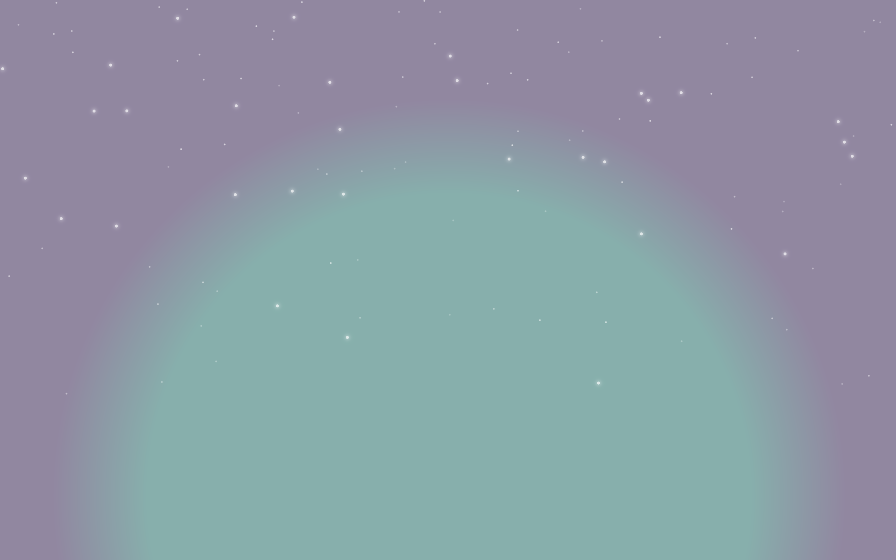
Give the GLSL for this background, as a WebGL 1 fragment shader.

```glsl
precision highp float;
// A soft teal dome of light rising into a dusky violet sky with scattered stars.

uniform vec2 u_resolution;

#define SKY_COLOR vec3(0.569, 0.529, 0.629)
#define DOME_COLOR vec3(0.529, 0.688, 0.675)
#define DOME_CENTER vec2(0.002, 0.115)
#define DOME_INNER 0.537
#define DOME_OUTER 0.708
#define STAR_COUNT 120
#define STAR_DEPTH 0.78
#define STAR_SEED 17.0
#define BRIGHT_SHARE 0.33

// Three random values in 0..1 from one number, without sine.
vec3 hash3(float n) {
    vec3 h = fract(vec3(n) * vec3(0.1031, 0.1030, 0.0973));
    h += dot(h, h.yzx + 33.33);
    return fract((h.xxy + h.yzz) * h.zyx);
}

// Opacity of a star: a smoothed core, with a halo on the bright ones.
float starAlpha(float dist, float size, float pixel) {
    float bright = step(1.0 - BRIGHT_SHARE, size);
    float radius = mix(0.0015, 0.0028, bright);
    float core = 1.0 - smoothstep(radius - 0.5 * pixel, radius + 0.5 * pixel, dist);
    float halo = bright * 0.25 * exp(-dist * dist / 0.00003);
    float strength = mix(0.25 + 0.6 * size, 0.72, bright);
    return max(core * strength, halo);
}

void main() {
    // Height runs 0..1; x is centred and measured in canvas heights.
    float pixel = 1.0 / u_resolution.y;
    float aspect = u_resolution.x * pixel;
    vec2 pos = gl_FragCoord.xy * pixel - vec2(0.5 * aspect, 0.0);

    // Sky and dome: flat inside, fading evenly to the outer rim.
    float domeDist = length(pos - DOME_CENTER);
    float dome = clamp((DOME_OUTER - domeDist) / (DOME_OUTER - DOME_INNER), 0.0, 1.0);
    vec3 color = mix(SKY_COLOR, DOME_COLOR, dome);

    // Stars: dense at the top, thinning out downwards.
    for (int i = 0; i < STAR_COUNT; i++) {
        vec3 rnd = hash3(float(i) + STAR_SEED);
        float drop = STAR_DEPTH * (1.0 - sqrt(1.0 - rnd.y));
        vec2 star = vec2((rnd.x - 0.5) * aspect, 1.0 - drop);
        color = mix(color, vec3(1.0), starAlpha(length(pos - star), rnd.z, pixel));
    }

    gl_FragColor = vec4(color, 1.0);
}
```
